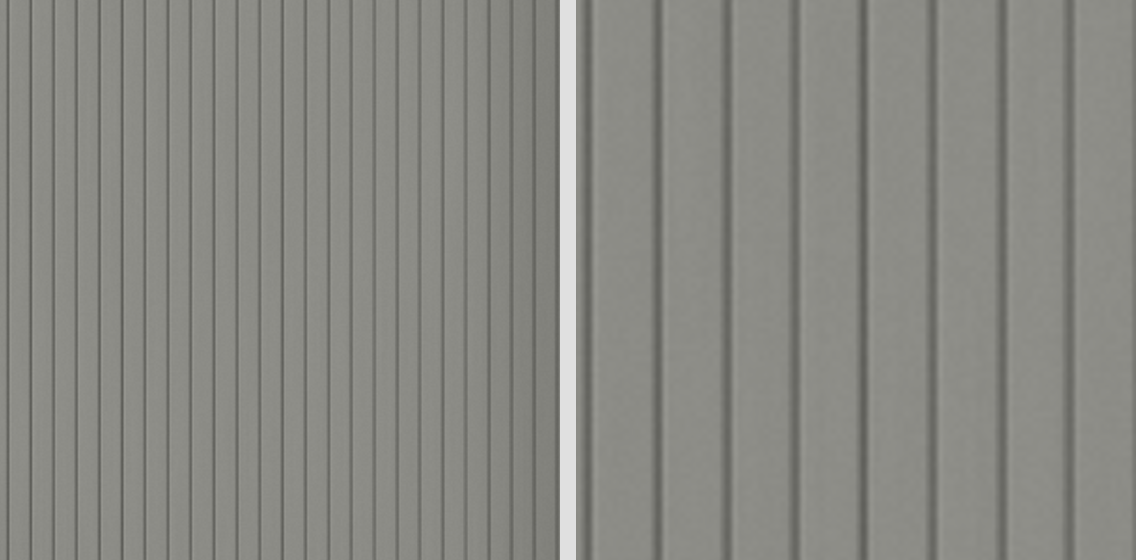
Left: the whole. Right: its middle third, enlarged.
Write a Shadertoy shader that draws this texture.

```glsl
#define GROOVES 24.44
#define FIRST_GROOVE 0.0137
#define LINE_HALF 0.042
#define SHADE_HALF 0.085
#define JITTER 0.018
#define GRAIN 0.014
#define STREAK 0.010
#define EDGE_FADE 0.045
#define PAINT vec3(0.55, 0.55, 0.528)
#define SHADE vec3(0.465, 0.465, 0.445)
#define DEEP vec3(0.365, 0.365, 0.345)
#define GLINT vec3(0.605, 0.605, 0.58)

float hash(vec2 p) {
    vec3 q = fract(p.xyx * vec3(0.1031, 0.1030, 0.0973));
    q += dot(q, q.yzx + 33.33);
    return fract((q.x + q.y) * q.z);
}

float valueNoise(vec2 p) {
    vec2 cell = floor(p);
    vec2 f = fract(p);
    f = f * f * (3.0 - 2.0 * f);
    float low = mix(hash(cell), hash(cell + vec2(1.0, 0.0)), f.x);
    float high = mix(hash(cell + vec2(0.0, 1.0)), hash(cell + 1.0), f.x);
    return mix(low, high, f.y);
}

// Soft-edged band around zero
float band(float d, float halfWidth, float soft) {
    return 1.0 - smoothstep(halfWidth - soft, halfWidth + soft, abs(d));
}

void mainImage(out vec4 fragColor, in vec2 fragCoord) {
    vec2 uv = fragCoord / iResolution.xy;
    float pixel = GROOVES / iResolution.x;

    // Signed distance to the nearest groove, in slat widths
    float x = (uv.x - FIRST_GROOVE) * GROOVES;
    float id = floor(x + 0.5);
    float variation = hash(vec2(id + 7.0, 3.0));
    float d = x - id - (hash(vec2(id + 7.0, 19.0)) - 0.5) * 2.0 * JITTER;

    // Painted face with a slight tilt of tone across each slat
    vec3 color = PAINT + 0.008 * (0.5 - fract(x));

    // Grooves are crisp at the left and grow softer toward the right
    float softness = smoothstep(0.25, 0.95, uv.x);
    float soft = max(0.035, 0.75 * pixel);
    float shade = band(d + 0.012, SHADE_HALF + 0.012 * softness, soft);
    float core = band(d, LINE_HALF, soft);
    float depth = mix(0.65 + 0.35 * variation, 0.25 + 0.3 * variation, softness);
    float glint = band(d - 0.125, 0.028, soft);
    color = mix(color, GLINT, glint * mix(0.65, 0.2, softness));
    color = mix(color, SHADE, shade * 0.85);
    color = mix(color, DEEP, core * depth);

    // Fine paint grain, vertical streaks and broad unevenness
    float grain = valueNoise(uv * 300.0) - 0.5;
    float streak = valueNoise(uv * vec2(190.0, 5.0)) - 0.5;
    float broad = valueNoise(uv * vec2(5.0, 4.0)) - 0.5;
    color += GRAIN * grain + STREAK * streak + 0.008 * broad;

    // Light falls off at the right side
    color -= EDGE_FADE * smoothstep(0.8, 1.0, uv.x);

    fragColor = vec4(clamp(color, 0.0, 1.0), 1.0);
}
```
